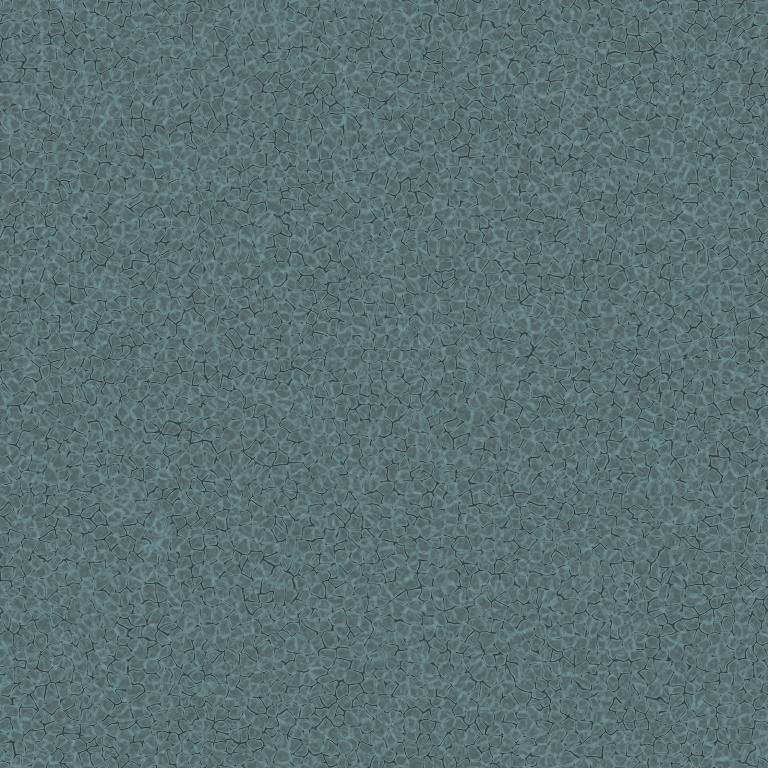
Write a Shadertoy shader that draws this texture.

```glsl
// Blue-green leather: small pebbled cells with pale rims, hairline broken cracks and faint scratches

const vec3 HIDE    = vec3(0.330, 0.413, 0.408);
const vec3 RIM     = vec3(0.425, 0.545, 0.552);
const vec3 CRACK   = vec3(0.190, 0.240, 0.240);
const vec3 SCRATCH = vec3(0.430, 0.550, 0.558);
const float CELLS = 64.0;
const int SCRATCHES = 48;

float hash1(vec2 p) {
    vec3 q = fract(p.xyx * 0.1031);
    q += dot(q, q.yzx + 33.33);
    return fract((q.x + q.y) * q.z);
}

vec2 hash2(vec2 p) {
    return vec2(hash1(p + 17.3), hash1(p + 91.7));
}

float noise(vec2 p) {
    vec2 i = floor(p), f = fract(p);
    f = f * f * (3.0 - 2.0 * f);
    return mix(mix(hash1(i), hash1(i + vec2(1, 0)), f.x),
               mix(hash1(i + vec2(0, 1)), hash1(i + vec2(1, 1)), f.x), f.y);
}

float fbm(vec2 p) {
    return 0.55 * noise(p) + 0.3 * noise(p * 2.1 + 7.0) + 0.15 * noise(p * 4.3 + 19.0);
}

vec2 warp(vec2 p, float frequency, float amount) {
    vec2 q = p * frequency;
    return p + amount * (vec2(noise(q + 3.0), noise(q + 57.0)) - 0.5);
}

vec2 cellPoint(vec2 cell) {
    return 0.05 + 0.9 * hash2(cell);
}

// x: distance to the nearest border, y: to the second nearest, z: random value of the border
vec3 cellBorder(vec2 p) {
    vec2 base = floor(p), f = fract(p);
    vec2 nearest = vec2(0.0), toNearest = vec2(0.0);
    float best = 9.0;
    for (int y = -1; y <= 1; y++)
    for (int x = -1; x <= 1; x++) {
        vec2 g = vec2(x, y);
        vec2 d = g + cellPoint(base + g) - f;
        if (dot(d, d) < best) {
            best = dot(d, d);
            nearest = g;
            toNearest = d;
        }
    }
    vec3 border = vec3(9.0, 9.0, 0.0);
    for (int y = -2; y <= 2; y++)
    for (int x = -2; x <= 2; x++) {
        vec2 g = nearest + vec2(x, y);
        vec2 d = g + cellPoint(base + g) - f;
        vec2 across = d - toNearest;
        if (dot(across, across) > 0.0001) {
            float e = dot(0.5 * (d + toNearest), normalize(across));
            if (e < border.x) border = vec3(e, border.x, hash1(2.0 * base + g + nearest + 211.0));
            else border.y = min(border.y, e);
        }
    }
    return border;
}

// Thin line that fades out towards both ends
float scratch(vec2 p, vec2 centre, float angle, float halfLength, float width) {
    vec2 along = vec2(cos(angle), sin(angle));
    vec2 d = p - centre;
    float t = dot(d, along) / halfLength;
    float side = abs(dot(d, vec2(-along.y, along.x)));
    return (1.0 - smoothstep(0.0, width, side)) * (1.0 - smoothstep(0.3, 1.0, abs(t)));
}

float scratches(vec2 p) {
    float total = 0.0;
    for (int i = 0; i < SCRATCHES; i++) {
        vec2 seed = vec2(float(i) * 3.7, 5.0);
        vec2 r = hash2(seed + 40.0);
        float line = scratch(p, hash2(seed), 6.2832 * r.x, mix(0.04, 0.16, r.y), 0.0030);
        total = max(total, line * mix(0.25, 0.75, hash1(seed + 80.0)));
    }
    return total;
}

void mainImage(out vec4 fragColor, in vec2 fragCoord) {
    vec2 uv = fragCoord / iResolution.y;

    // Pebbles with wavering outlines, and finer wrinkles inside them
    vec2 hidePos = warp(warp(uv, 14.0, 0.012), 115.0, 0.0050);
    vec3 pebble = cellBorder(hidePos * CELLS);
    vec3 wrinkle = cellBorder(hidePos.yx * CELLS * 1.5 + 130.0);

    // Pale rims
    float rim = (1.0 - smoothstep(0.06, 0.23, pebble.x)) * mix(0.5, 1.05, noise(uv * 150.0));
    float fine = (1.0 - smoothstep(0.0, 0.20, wrinkle.x)) * smoothstep(0.1, 0.9, wrinkle.z);
    vec3 color = mix(HIDE, RIM, max(rim, 0.6 * fine));

    // Hairline cracks open by degrees, run along thin folds and deepen where borders meet
    float fold = 1.0 - smoothstep(0.0, 0.035, abs(fbm(uv * 10.0 + 31.0) - 0.5));
    float node = 1.0 - smoothstep(0.04, 0.20, pebble.y);
    float slack = 0.55 * noise(uv * 125.0 + 9.0) + 0.45 * pebble.z + 0.14 * fold + 0.18 * node;
    float open = smoothstep(0.36, 0.82, slack);
    float crack = 1.0 - smoothstep(0.0, 0.085 + 0.035 * node, pebble.x);
    color = mix(color, CRACK, crack * open);

    color = mix(color, SCRATCH, 0.7 * scratches(warp(uv, 7.0, 0.05)));

    // Fine grain
    float grain = noise(uv * 300.0) - 0.5;
    color *= 1.0 + 0.17 * grain;

    fragColor = vec4(color, 1.0);
}
```
